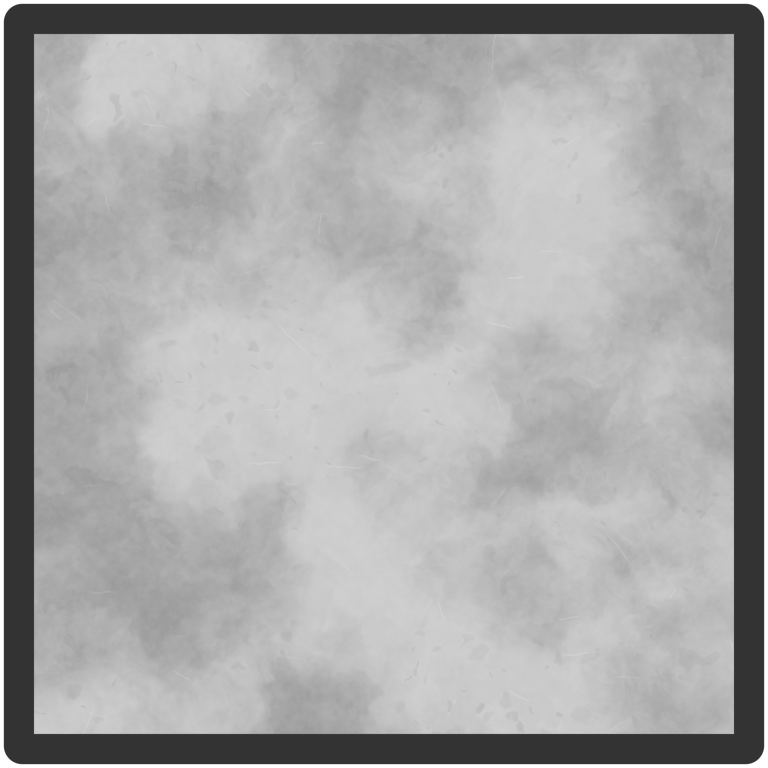
A Shadertoy shader for this texture:

```glsl
// Worn grey plaster panel in a dark frame with rounded outer corners, on white.
// Warped fractal noise makes the clouds; thresholded noise makes ragged flakes,
// and jittered cells scatter soft dark spots and thin pale scratches.

#define FRAME_MARGIN 0.005
#define FRAME_RADIUS 0.024
#define PANEL_INSET 0.0443
#define FRAME_GREY 0.20
#define DARK_GREY 0.640
#define LIGHT_GREY 0.798
#define CLOUD_SCALE 4.2
#define WARP_AMOUNT 0.09
#define FLAKE_DEPTH 0.022
#define SPOT_DEPTH 0.045
#define SCRATCH_GAIN 0.035
#define GRAIN_DEPTH 0.030

// Integer hash: three values in 0..1 per cell
vec3 hash3(vec2 cell, uint seed) {
    uvec3 v = uvec3(ivec3(ivec2(cell), 0)) + uvec3(0u, 0u, seed);
    v = v * 1664525u + 1013904223u;
    v.x += v.y * v.z; v.y += v.z * v.x; v.z += v.x * v.y;
    v ^= v >> 16u;
    v.x += v.y * v.z; v.y += v.z * v.x; v.z += v.x * v.y;
    return vec3(v >> 8u) / 16777216.0;
}

float valueNoise(vec2 p, uint seed) {
    vec2 i = floor(p), f = fract(p);
    f = f * f * f * (f * (f * 6.0 - 15.0) + 10.0);
    float low = mix(hash3(i, seed).x, hash3(i + vec2(1, 0), seed).x, f.x);
    float high = mix(hash3(i + vec2(0, 1), seed).x, hash3(i + vec2(1, 1), seed).x, f.x);
    return mix(low, high, f.y);
}

float fbm(vec2 p, int octaves, float gain, uint seed) {
    float sum = 0.0, total = 0.0, amp = 1.0;
    for (int k = 0; k < octaves; k++) {
        sum += amp * valueNoise(p, seed + uint(k));
        total += amp;
        amp *= gain;
        p = mat2(0.8, 0.6, -0.6, 0.8) * p * 2.03 + 7.3;
    }
    return sum / total;
}

// Soft oval spots, one in some of the cells
float spots(vec2 p) {
    vec2 cell = floor(p);
    float cover = 0.0;
    for (int y = -1; y <= 1; y++)
    for (int x = -1; x <= 1; x++) {
        vec2 id = cell + vec2(x, y);
        vec3 place = hash3(id, 41u), shape = hash3(id, 42u);
        float angle = 6.2832 * shape.x;
        vec2 d = p - id - place.xy;
        d = mat2(cos(angle), -sin(angle), sin(angle), cos(angle)) * d;
        d.y *= 1.0 + 0.8 * shape.y;
        float radius = mix(0.15, 0.48, shape.z * shape.z);
        float oval = 1.0 - smoothstep(radius * 0.65, radius * 1.15, length(d));
        cover = max(cover, oval * step(place.z, 0.45) * (0.5 + 0.5 * shape.y));
    }
    return cover;
}

// Thin straight marks with fading ends
float scratches(vec2 p, float width) {
    vec2 cell = floor(p);
    float cover = 0.0;
    for (int y = -1; y <= 1; y++)
    for (int x = -1; x <= 1; x++) {
        vec2 id = cell + vec2(x, y);
        vec3 place = hash3(id, 71u), shape = hash3(id, 72u);
        float angle = 6.2832 * shape.x;
        vec2 dir = vec2(cos(angle), sin(angle)), d = p - id - place.xy;
        float along = abs(dot(d, dir)), reach = mix(0.12, 0.5, shape.y);
        float across = abs(dot(d, vec2(-dir.y, dir.x)));
        float mark = (1.0 - smoothstep(0.3 * width, width, across))
                   * (1.0 - smoothstep(0.5 * reach, reach, along));
        cover = max(cover, mark * shape.z * step(place.z, 0.7));
    }
    return cover;
}

float plaster(vec2 uv) {
    // Cloudy base with a warped outline
    vec2 warp = vec2(fbm(uv * 7.0, 5, 0.6, 11u), fbm(uv * 7.0 + 31.0, 5, 0.6, 12u)) - 0.5;
    vec2 p = uv + WARP_AMOUNT * warp;
    float cloud = smoothstep(0.27, 0.71, fbm(p * CLOUD_SCALE + 3.0, 7, 0.56, 1u));
    float tone = mix(DARK_GREY, LIGHT_GREY, cloud);

    // Ragged flakes and fine grain, calmer in the pale areas
    float calm = 1.0 - 0.6 * cloud;
    float flake = smoothstep(0.46, 0.54, fbm(p * 13.0, 6, 0.6, 21u));
    tone += FLAKE_DEPTH * (flake - 0.5) * calm * 1.3;
    tone += GRAIN_DEPTH * 2.0 * (fbm(uv * 75.0, 3, 0.7, 31u) - 0.5) * calm;

    // Spots show mostly on pale plaster
    float patchy = smoothstep(0.4, 0.6, valueNoise(uv * 9.0, 51u));
    tone -= SPOT_DEPTH * spots((uv + 0.12 * warp) * 38.0) * cloud * patchy;
    tone += SCRATCH_GAIN * scratches((uv + 0.03 * warp) * 13.0, 0.022);
    return min(tone, 0.815);
}

// Signed distance to a centred square with rounded corners
float squareDistance(vec2 p, float halfSize, float radius) {
    vec2 q = abs(p) - halfSize + radius;
    return length(max(q, 0.0)) + min(max(q.x, q.y), 0.0) - radius;
}

void mainImage(out vec4 fragColor, in vec2 fragCoord) {
    float size = min(iResolution.x, iResolution.y);
    vec2 centred = (fragCoord - 0.5 * iResolution.xy) / size;
    float edge = 0.75 / size;
    float outer = squareDistance(centred, 0.5 - FRAME_MARGIN, FRAME_RADIUS);
    float inner = squareDistance(centred, 0.5 - PANEL_INSET, 0.0);

    float grey = mix(FRAME_GREY, plaster(centred + 0.5), 1.0 - smoothstep(-edge, edge, inner));
    grey = mix(grey, 1.0, smoothstep(-edge, edge, outer));
    fragColor = vec4(vec3(grey), 1.0);
}
```
